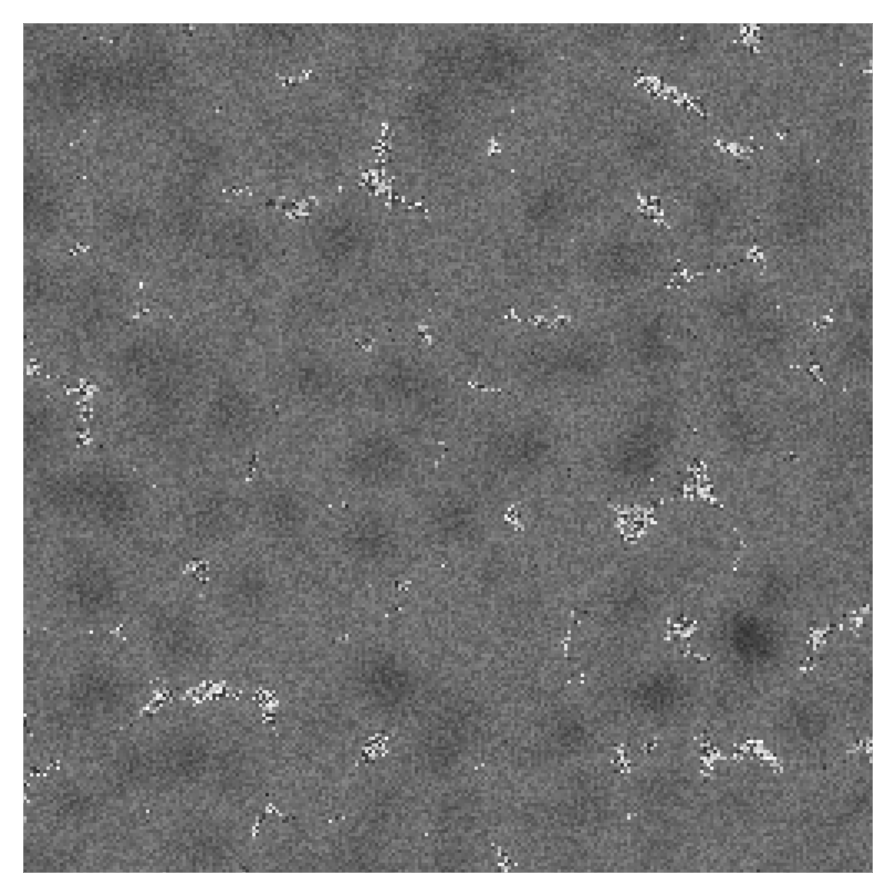
Reproduce this texture procedurally as a three.js fragment shader.

```glsl
varying vec2 vUv;

const float MARGIN = 0.026;
const float EDGE_BLUR = 0.0008;
const float GRAIN_CELLS = 256.0;
const float BLOTCH_CELLS = 14.0;
const float RAGGED_CELLS = 42.0;
const float BASE_GREY = 0.438;
const float BLOTCH_DEPTH = 0.09;
const float BLOTCH_FALLOFF = 6.0;
const float GRAIN_CONTRAST = 0.115;
const float STREAK_CONTRAST = 0.007;
const float RAGGEDNESS = 0.32;
const float CLUSTER_START = 0.68;
const float CLUSTER_FULL = 0.98;
const float SPECK_DENSITY = 0.9;
const float DARK_SPECK_SHARE = 0.3;
const float DARK_SPECK_DROP = 0.2;
const vec2 LIGHT_SPECK_RISE = vec2(0.16, 0.52);
const vec3 PAPER = vec3(1.0);

vec3 hash3(vec2 p) {
  vec3 q = fract(p.xyx * vec3(0.1031, 0.1030, 0.0973));
  q += dot(q, q.yxz + 33.33);
  return fract((q.xxy + q.yzz) * q.zyx);
}

// x: distance to the nearest seed, y: summed soft spots around the seeds
vec2 cellular(vec2 p) {
  vec2 cell = floor(p);
  float nearest = 4.0;
  float spots = 0.0;
  for (int j = -1; j <= 1; j++) {
    for (int i = -1; i <= 1; i++) {
      vec2 neighbour = cell + vec2(float(i), float(j));
      vec3 seed = hash3(neighbour + 71.0);
      vec2 offset = neighbour + seed.xy - p;
      float squared = dot(offset, offset);
      nearest = min(nearest, squared);
      spots += seed.z * exp(-BLOTCH_FALLOFF * squared);
    }
  }
  return vec2(sqrt(nearest), spots);
}

// Fine diagonal weave from layered sines
float streaks(vec2 p) {
  float bend = 3.0 * sin(dot(p, vec2(37.0, 23.0)));
  return sin(dot(p, vec2(260.0, -420.0)) + bend)
       + 0.6 * sin(dot(p, vec2(410.0, -510.0)) - 1.7 * bend);
}

// Grey of one grain: blotch, noise, and specks gathered between the blotches
float grainGrey(vec2 grain) {
  vec2 p = (grain + 0.5) / GRAIN_CELLS;
  vec2 blotch = cellular(p * BLOTCH_CELLS);
  float ragged = cellular(p * RAGGED_CELLS + 19.0).x - 0.45;
  vec3 noise = hash3(grain + 11.0);
  vec3 speck = hash3(grain + 407.0);

  float grey = BASE_GREY - BLOTCH_DEPTH * blotch.y;
  grey += GRAIN_CONTRAST * (noise.x + noise.y - 1.0);
  grey += STREAK_CONTRAST * streaks(p);

  float cluster = smoothstep(CLUSTER_START, CLUSTER_FULL, blotch.x + RAGGEDNESS * ragged);
  float rise = mix(LIGHT_SPECK_RISE.x, LIGHT_SPECK_RISE.y, speck.z);
  float change = speck.y < DARK_SPECK_SHARE ? -DARK_SPECK_DROP : rise;
  return grey + change * step(speck.x, SPECK_DENSITY * cluster);
}

void main() {
  vec2 p = (vUv - MARGIN) / (1.0 - 2.0 * MARGIN);

  // Blend the four nearest grains with softened borders
  vec2 position = p * GRAIN_CELLS - 0.5;
  vec2 grain = floor(position);
  vec2 blend = smoothstep(0.2, 0.8, position - grain);
  float lower = mix(grainGrey(grain), grainGrey(grain + vec2(1.0, 0.0)), blend.x);
  float upper = mix(grainGrey(grain + vec2(0.0, 1.0)), grainGrey(grain + 1.0), blend.x);
  float grey = clamp(mix(lower, upper, blend.y), 0.0, 1.0);

  // White frame
  vec2 inset = 0.5 - MARGIN - abs(vUv - 0.5);
  float inside = smoothstep(-EDGE_BLUR, EDGE_BLUR, min(inset.x, inset.y));
  gl_FragColor = vec4(mix(PAPER, vec3(grey), inside), 1.0);
}
```
